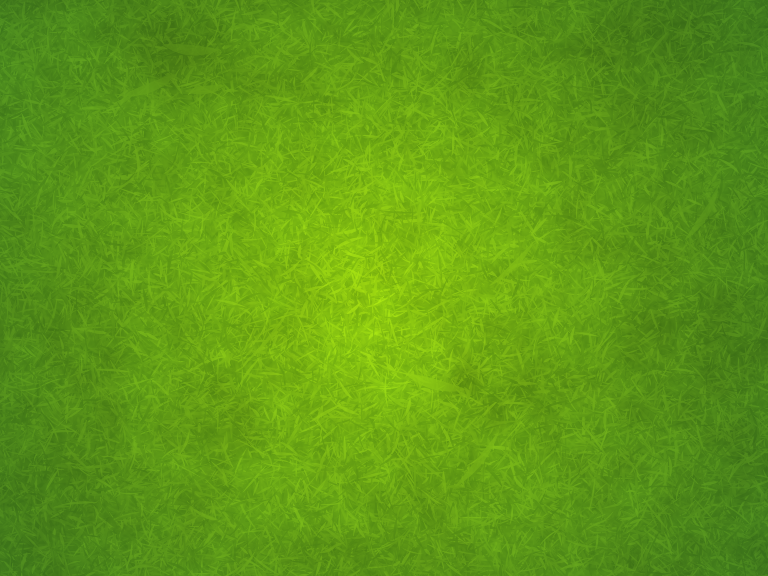
Reproduce this texture procedurally as a Shadertoy shader.

```glsl
// Sunlit lawn: a radial green glow with faint shaded patches, covered by
// many layers of randomly turned, nearly straight grass blades. Each layer
// is a jittered grid with one blade per cell; a few broad leaves lie on top.

vec3 hash3(vec2 p, float seed) {
    vec3 q = fract(vec3(p.xyx + seed * 7.31) * vec3(0.1031, 0.1030, 0.0973));
    q += dot(q, q.yxz + 33.33);
    return fract((q.xxy + q.yzz) * q.zyx);
}

float valueNoise(vec2 p) {
    vec2 i = floor(p), f = fract(p);
    f = f * f * (3.0 - 2.0 * f);
    float low = mix(hash3(i, 1.0).x, hash3(i + vec2(1, 0), 1.0).x, f.x);
    float high = mix(hash3(i + vec2(0, 1), 1.0).x, hash3(i + vec2(1, 1), 1.0).x, f.x);
    return mix(low, high, f.y);
}

float fbm(vec2 p) {
    float sum = 0.0, amp = 0.5;
    for (int i = 0; i < 4; i++) {
        sum += amp * valueNoise(p);
        p = mat2(1.6, 1.2, -1.2, 1.6) * p + 5.7;
        amp *= 0.5;
    }
    return sum;
}

// Coverage of a tapered blade along x, bent into a parabola
float blade(vec2 q, float halfLen, float halfWidth, float bend, float aa) {
    float t = q.x / halfLen;
    float edge = abs(q.y - bend * halfLen * (t * t - 0.4)) - halfWidth * (1.0 - t * t);
    return smoothstep(aa, -aa, edge) * smoothstep(1.0, 0.9, abs(t));
}

// Blade running between two points
float leaf(vec2 p, vec2 a, vec2 b, float halfWidth, float aa) {
    vec2 axis = normalize(b - a), q = p - 0.5 * (a + b);
    q = vec2(dot(q, axis), dot(q, vec2(-axis.y, axis.x)));
    return blade(q, 0.5 * length(b - a), halfWidth, 0.1, aa);
}

// Soft round patch
float patchAt(vec2 p, vec2 centre, float radius) {
    vec2 d = (p - centre) / radius;
    return exp(-dot(d, d));
}

// Composite one grid of blades over the running light/dark tone
float grassLayer(vec2 p, float tone, float layer, float aa) {
    float size = mix(0.020, 0.048, fract(layer * 0.618));
    float turn = layer * 1.7;
    mat2 rot = mat2(cos(turn), sin(turn), -sin(turn), cos(turn));
    vec2 g = rot * p / size + layer * 13.7 + 90.0;
    vec2 cell = floor(g);
    for (int y = -1; y <= 1; y++)
    for (int x = -1; x <= 1; x++) {
        vec2 id = cell + vec2(x, y);
        vec3 place = hash3(id, layer), look = hash3(id, layer + 41.0);
        vec2 q = (g - id - place.xy) * size;
        float angle = 6.2832 * place.z;
        q = mat2(cos(angle), -sin(angle), sin(angle), cos(angle)) * q;
        float halfLen = size * mix(0.35, 0.9, look.x);
        float halfWidth = mix(0.0011, 0.0030, look.y * look.y);
        float cover = blade(q, halfLen, halfWidth, (fract(look.y * 7.0) - 0.5) * 0.3, aa);
        float shade = mix(-1.1, 1.0, look.z) + 0.012 * layer;
        tone = mix(tone, shade, 0.85 * cover);
    }
    return tone;
}

void mainImage(out vec4 fragColor, in vec2 fragCoord) {
    vec2 p = fragCoord / iResolution.y;
    p.x += 0.5 * (1.3333 - iResolution.x / iResolution.y);
    float aa = 0.6 / iResolution.y;

    // Radial glow from yellow green to deep green
    float r = length((p - vec2(0.645, 0.49)) * vec2(1.0, 0.96));
    float fall = -0.55 * r + 0.2 * r * r;
    vec3 col = vec3(0.578 + fall, 0.808 + fall, 0.06 + 0.065 * r);

    // Uneven light: faint mottling, shaded hollows and bright tufts
    float light = 0.10 * (fbm(p * 7.0 + 3.0) - 0.47) + 0.16 * (fbm(p * 21.0) - 0.47);
    light -= 0.13 * patchAt(p, vec2(0.30, 0.89), 0.08);
    light -= 0.07 * patchAt(p, vec2(0.94, 0.31), 0.07);
    light -= 0.05 * patchAt(p, vec2(0.36, 0.27), 0.07);
    light -= 0.06 * patchAt(p, vec2(0.81, 0.35), 0.04);
    light -= 0.06 * patchAt(p, vec2(1.20, 0.42), 0.16);
    light -= 0.05 * patchAt(p, vec2(1.08, 0.93), 0.14);
    light += 0.03 * patchAt(p, vec2(0.54, 0.58), 0.06);
    light += 0.03 * patchAt(p, vec2(0.70, 0.67), 0.07);
    light += 0.03 * patchAt(p, vec2(0.66, 0.33), 0.07);
    light += 0.06 * patchAt(p, vec2(0.06, 0.80), 0.20);

    // Dense layers of blades
    float tone = 1.6 * (fbm(p * 60.0) - 0.5) - 0.4;
    for (int i = 0; i < 16; i++) tone = grassLayer(p, tone, float(i), aa);
    tone += 0.5 * (valueNoise(p * 170.0) - 0.5);

    // Broad leaves and long stems
    float broad = leaf(p, vec2(0.28, 0.92), vec2(0.38, 0.91), 0.009, aa);
    broad = max(broad, leaf(p, vec2(0.21, 0.83), vec2(0.31, 0.87), 0.008, aa));
    broad = max(broad, leaf(p, vec2(0.32, 0.84), vec2(0.39, 0.85), 0.007, aa));
    broad = max(broad, leaf(p, vec2(0.70, 0.35), vec2(0.81, 0.32), 0.009, aa));
    broad = max(broad, leaf(p, vec2(0.79, 0.15), vec2(0.87, 0.25), 0.006, aa));
    broad = max(broad, leaf(p, vec2(0.85, 0.50), vec2(0.93, 0.58), 0.005, aa));
    broad = max(broad, leaf(p, vec2(0.42, 0.36), vec2(0.51, 0.47), 0.003, aa));
    broad = max(broad, leaf(p, vec2(1.19, 0.58), vec2(1.25, 0.67), 0.006, aa));
    tone = mix(tone, 0.7, 0.75 * broad);

    col *= 1.0 + light + tone * vec3(0.15, 0.105, 0.10);
    fragColor = vec4(clamp(col, 0.0, 1.0), 1.0);
}
```
